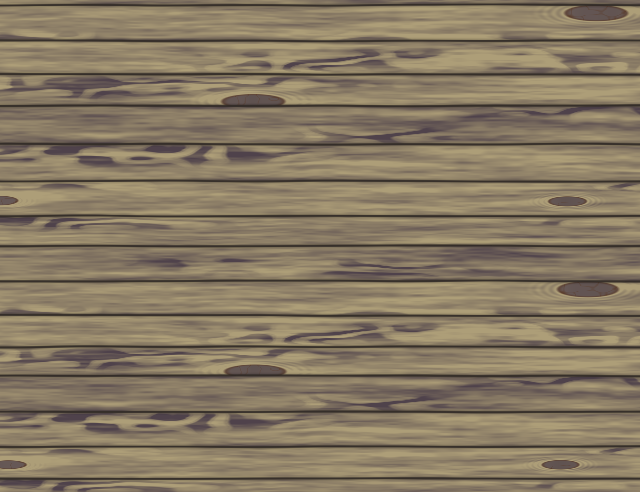
A WebGL 2 fragment shader for this texture:

```glsl
#version 300 es
precision highp float;

uniform vec2 u_resolution;
out vec4 outColor;

const float ASPECT = 1.3;
const float PLANK_HEIGHT = 0.07;
const int KINDS = 8;

const vec3 STRAW = vec3(0.68, 0.62, 0.47);
const vec3 TAUPE = vec3(0.515, 0.46, 0.385);
const vec3 PLUM = vec3(0.31, 0.26, 0.295);
const vec3 SEAM = vec3(0.19, 0.165, 0.15);
const vec3 KNOT = vec3(0.40, 0.345, 0.335);
const vec3 KNOT_RIM = vec3(0.36, 0.25, 0.19);

// Seam heights, measured downward from the top edge
const float SEAMS[17] = float[17](-0.061, 0.010, 0.083, 0.151, 0.215, 0.293, 0.368, 0.439,
    0.500, 0.571, 0.641, 0.705, 0.764, 0.837, 0.908, 0.973, 1.037);

// Base darkness of each plank kind
const float TONES[8] = float[8](0.46, 0.29, 0.30, 0.31, 0.47, 0.37, 0.26, 0.30);

// Dark figure zones per kind: centre x, centre v, half width, half height
const vec4 FIGURE_A[8] = vec4[8](
    vec4(0.45, 0.50, 0.16, 0.20), vec4(0.90, 0.90, 0.25, 0.14),
    vec4(0.62, 0.62, 0.24, 0.26), vec4(0.10, 0.40, 0.25, 0.30),
    vec4(1.20, 0.15, 0.22, 0.14), vec4(0.10, 0.32, 0.28, 0.28),
    vec4(1.29, 0.14, 0.07, 0.12), vec4(0.15, 0.22, 0.28, 0.20));
const vec4 FIGURE_B[8] = vec4[8](
    vec4(0.78, 0.65, 0.20, 0.20), vec4(0.03, 0.90, 0.15, 0.14),
    vec4(1.12, 0.56, 0.36, 0.30), vec4(0.52, 0.30, 0.24, 0.26),
    vec4(0.78, 0.75, 0.16, 0.20), vec4(0.40, 0.25, 0.26, 0.20),
    vec4(0.15, 0.14, 0.12, 0.12), vec4(1.20, 0.22, 0.14, 0.16));

// Knots: plank kind, x, v, half width
const vec4 KNOTS[4] = vec4[4](vec4(1.0, 1.212, 0.23, 0.064), vec4(3.0, 0.513, 0.86, 0.065),
    vec4(6.0, 1.164, 0.57, 0.040), vec4(6.0, -0.015, 0.55, 0.038));

float hash(vec2 p) {
    vec3 q = fract(p.xyx * vec3(0.1031, 0.1030, 0.0973));
    q += dot(q, q.yzx + 33.33);
    return fract((q.x + q.y) * q.z);
}

float noise(vec2 p) {
    vec2 i = floor(p), f = fract(p);
    f = f * f * (3.0 - 2.0 * f);
    return mix(mix(hash(i), hash(i + vec2(1, 0)), f.x),
               mix(hash(i + vec2(0, 1)), hash(i + vec2(1, 1)), f.x), f.y);
}

// Fine fibres running along the plank
float fibres(vec2 p) {
    return 0.42 * noise(p * vec2(4.0, 95.0)) + 0.36 * noise(p * vec2(9.0, 210.0) + 7.0)
         + 0.22 * noise(p * vec2(36.0, 330.0) + 19.0);
}

float zone(vec2 p, vec4 area) {
    vec2 d = (p - area.xy) / area.zw;
    return exp(-dot(d, d));
}

// Returns grain displacement and the relative distance to the closest knot
vec2 knotField(vec2 p, int kind) {
    vec2 field = vec2(0.0, 99.0);
    for (int i = 0; i < 4; i++) {
        vec4 k = KNOTS[i];
        if (int(k.x) != kind) continue;
        vec2 radius = k.w * vec2(1.0, 0.25);
        vec2 d = (p - vec2(k.y, k.z * PLANK_HEIGHT)) / radius;
        field.x -= radius.y * d.y / max(dot(d, d), 1.0);
        field.y = min(field.y, length(d));
    }
    return field;
}

vec3 woodRamp(float darkness) {
    vec3 c = mix(STRAW, TAUPE, clamp(darkness * 2.0, 0.0, 1.0));
    return mix(c, PLUM, clamp(darkness * 2.0 - 1.0, 0.0, 1.0));
}

vec3 plank(float x, float v, int kind) {
    vec2 local = vec2(x, v * PLANK_HEIGHT);
    vec2 knot = knotField(local, kind);
    vec2 grain = local + vec2(float(kind) * 5.7 + 3.0, knot.x + float(kind) * 2.3 + 1.0);
    grain.y += 0.005 * (noise(grain * vec2(6.0, 22.0)) - 0.5);
    float fibre = fibres(grain);
    float patches = noise(grain * vec2(5.0, 55.0) + 31.0);

    // Flowing contour bands inside the figure zones
    float mask = min(zone(vec2(x, v), FIGURE_A[kind]) + zone(vec2(x, v), FIGURE_B[kind]), 1.0);
    float flow = noise(grain * vec2(5.5, 32.0) + 11.0) + 0.35 * noise(grain * vec2(13.0, 70.0));
    float band = sin(17.0 * flow + 90.0 * local.y + 1.2 * fibre);
    float figure = 0.62 * smoothstep(-0.1, 0.7, band) - 0.20 * smoothstep(-0.2, -0.8, band);

    float darkness = TONES[kind] + 1.15 * (fibre - 0.5) + 0.36 * (patches - 0.5);
    darkness += mask * figure;

    // Pale halo with thin rings around knots
    float halo = smoothstep(2.4, 1.0, knot.y);
    darkness += halo * (0.14 * sin(knot.y * 22.0) - 0.16);
    vec3 color = woodRamp(darkness);

    // Knot heart, cracks and rim
    float crack = smoothstep(0.06, 0.0, abs(noise(local * vec2(45.0, 130.0)) - 0.5));
    vec3 heart = KNOT * (0.85 + 0.3 * fibre);
    heart = mix(heart, KNOT_RIM, 0.45 * crack + 0.75 * smoothstep(0.78, 0.98, knot.y));
    return mix(heart, color, smoothstep(0.94, 1.08, knot.y));
}

void main() {
    vec2 uv = gl_FragCoord.xy / u_resolution;
    float down = 1.0 - uv.y;

    // Slight narrowing toward the bottom
    float x = 0.5 * ASPECT + (uv.x - 0.5) * ASPECT * (1.0 + 0.055 * down);
    float y = down + 0.0025 * (noise(vec2(x * 6.0, down * 14.0)) - 0.5);

    int row = 0;
    for (int i = 1; i < 16; i++) row += y > SEAMS[i] ? 1 : 0;
    float top = SEAMS[row], bottom = SEAMS[row + 1];
    vec3 color = plank(x, (y - top) / (bottom - top), row % KINDS);

    // Worn edges and dark seams of uneven width
    float edge = min(y - top, bottom - y);
    float wear = noise(vec2(x * 9.0, float(row) * 3.0 + 5.0));
    color *= 1.0 - 0.16 * smoothstep(0.008, 0.001, edge);
    float line = smoothstep(0.0030 + 0.0012 * wear, 0.0006, edge);
    outColor = vec4(mix(color, SEAM, 0.92 * line), 1.0);
}
```
